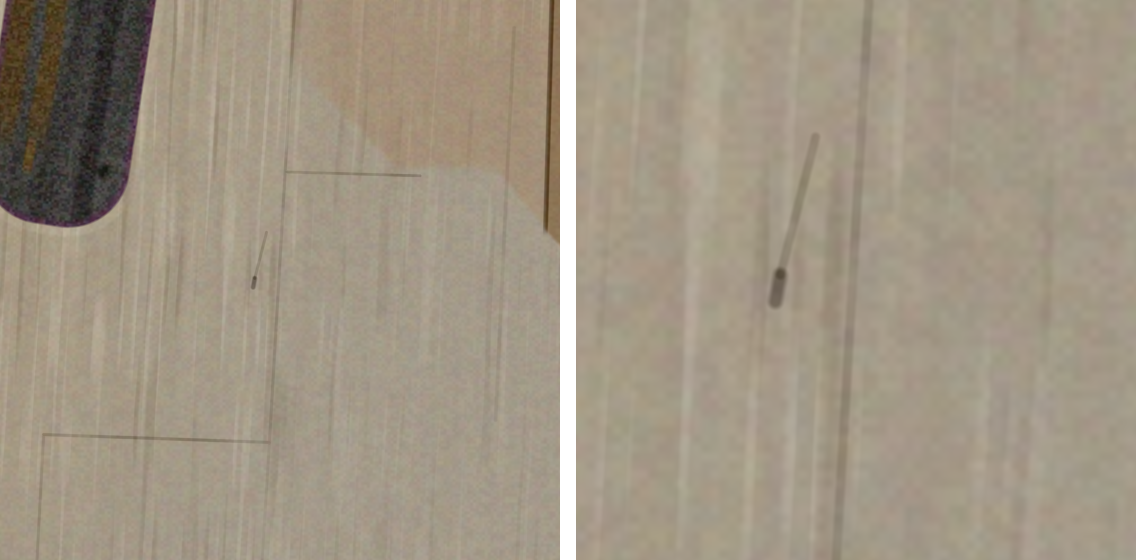
Left, the full canvas; right, a detail of the centre.
A three.js fragment shader for this texture:

```glsl
// Pale wood plank floor with slanted grain, thin seams and a dark rounded object in the corner
varying vec2 vUv;

float hash(vec2 p) {
  return fract(sin(dot(p, vec2(127.1, 311.7))) * 43758.5453);
}

float noise(vec2 p) {
  vec2 i = floor(p);
  vec2 f = fract(p);
  f = f * f * (3.0 - 2.0 * f);
  return mix(mix(hash(i), hash(i + vec2(1.0, 0.0)), f.x),
             mix(hash(i + vec2(0.0, 1.0)), hash(i + vec2(1.0, 1.0)), f.x), f.y);
}

float fbm(vec2 p) {
  float sum = 0.0;
  float amp = 0.5;
  for (int i = 0; i < 3; i++) {
    sum += amp * noise(p);
    p = p * 2.0 + 17.3;
    amp *= 0.5;
  }
  return sum / 0.875;
}

// Independent noise per channel, centred on zero
vec3 colourNoise(vec2 p) {
  return vec3(noise(p), noise(p + 41.0), noise(p + 83.0)) - 0.5;
}

float segment(vec2 p, vec2 a, vec2 b) {
  vec2 ab = b - a;
  return length(p - a - ab * clamp(dot(p - a, ab) / dot(ab, ab), 0.0, 1.0));
}

float stroke(vec2 p, vec2 a, vec2 b, float width) {
  return 1.0 - smoothstep(width * 0.3, width, segment(p, a, b));
}

float band(float x, float centre, float halfWidth) {
  return 1.0 - smoothstep(halfWidth * 0.4, halfWidth, abs(x - centre));
}

float roundedBox(vec2 p, vec2 halfSize, float radius) {
  vec2 q = abs(p) - halfSize + radius;
  return length(max(q, 0.0)) + min(max(q.x, q.y), 0.0) - radius;
}

// Long streaks along the boards: soft tone, pale pores and dark lines
float woodGrain(vec2 p) {
  float across = p.x + 0.055 * (1.0 - p.y) + 0.012 * (fbm(p * vec2(4.0, 3.0)) - 0.5);
  float tone = fbm(vec2(across * 38.0, p.y * 1.6)) - 0.5;
  float fine = noise(vec2(across * 125.0, p.y * 5.0));
  float pale = smoothstep(0.62, 0.95, fine);
  float dark = smoothstep(0.68, 0.95, noise(vec2(across * 95.0 + 31.0, p.y * 4.0)));
  float strength = mix(1.0, 0.5, smoothstep(0.35, 0.75, p.x))
                 * mix(0.7, 1.0, smoothstep(0.1, 0.5, p.y));
  return strength * (0.045 * tone + 0.055 * pale - 0.065 * dark);
}

float seams(vec2 p) {
  float lines = 0.75 * stroke(p, vec2(0.527, 1.0), vec2(0.481, 0.208), 0.0042);
  lines = max(lines, 0.4 * stroke(p, vec2(0.481, 0.208), vec2(0.468, 0.0), 0.004));
  lines = max(lines, stroke(p, vec2(0.511, 0.693), vec2(0.75, 0.686), 0.0038));
  lines = max(lines, stroke(p, vec2(0.078, 0.224), vec2(0.481, 0.210), 0.0042));
  lines = max(lines, 0.6 * stroke(p, vec2(0.078, 0.224), vec2(0.066, 0.0), 0.004));
  lines = max(lines, 0.4 * stroke(p, vec2(0.918, 0.95), vec2(0.885, 0.25), 0.005));
  return lines * (0.55 + 0.7 * noise(p * 28.0));
}

vec3 floorColour(vec2 p) {
  vec3 creamWood = vec3(0.650, 0.598, 0.512);
  vec3 greyWood = vec3(0.640, 0.602, 0.537);
  vec3 tanWood = vec3(0.638, 0.558, 0.465);
  float down = 1.0 - p.y;
  vec3 col = mix(creamWood, greyWood, smoothstep(-0.15, 0.6, p.x * 0.8 + down * 0.5 - 0.3));

  // Warm shade above a stepped diagonal edge
  float edge = min(p.x - 0.41, 0.30) + 1.2 * max(p.x - 0.885, 0.0);
  float warm = smoothstep(-0.012, 0.012, edge - down) * smoothstep(0.48, 0.62, p.x);
  col = mix(col, tanWood, warm * 0.9);

  col += woodGrain(p) * vec3(0.95, 1.0, 1.05);
  col -= 0.11 * seams(p);
  col -= 0.20 * stroke(p, vec2(0.452, 0.487), vec2(0.455, 0.503), 0.006);
  col -= 0.09 * stroke(p, vec2(0.455, 0.503), vec2(0.476, 0.585), 0.004);

  // Upright board at the right border
  float boardSide = p.x - 0.973 - 0.028 * (p.y - 0.585);
  float boardMask = smoothstep(-0.002, 0.003, boardSide) * smoothstep(0.0, 0.012, p.y + p.x - 1.557);
  col = mix(col, vec3(0.54, 0.44, 0.32), boardMask * 0.85);
  col -= 0.22 * band(boardSide, 0.001, 0.006) * smoothstep(0.575, 0.60, p.y);
  return col + colourNoise(p * 75.0) * 0.032 + (noise(p * 190.0) - 0.5) * 0.035;
}

// q.x runs across the object, q.y down along it
vec3 objectColour(vec2 q, float dist) {
  float across = q.x + 0.008 * (noise(q * vec2(20.0, 12.0)) - 0.5);
  float fade = 1.0 - smoothstep(0.20, 0.31, q.y);
  vec3 col = mix(vec3(0.20, 0.19, 0.18), vec3(0.29, 0.29, 0.28), noise(vec2(across * 48.0, q.y * 3.0)));
  col = mix(col, vec3(0.31, 0.23, 0.12), fade * (1.0 - smoothstep(-0.092, -0.070, across)));
  col = mix(col, vec3(0.34, 0.25, 0.11), 0.8 * fade * band(across, -0.042, 0.025));
  col = mix(col, vec3(0.44, 0.31, 0.10), 0.6 * band(across, -0.047, 0.012) * band(q.y, 0.29, 0.04));
  col = mix(col, vec3(0.14, 0.13, 0.13), 0.7 * band(across, 0.058, 0.024));
  col = mix(col, vec3(0.10, 0.09, 0.09), 0.8 * band(length(q - vec2(0.086, 0.295)), 0.0, 0.017));
  col = mix(col, vec3(0.33, 0.20, 0.29), 0.8 * smoothstep(-0.018, -0.003, dist));
  return col + (noise(q * 210.0) - 0.5) * 0.13 + colourNoise(q * 100.0) * 0.05;
}

void main() {
  vec2 p = vUv;
  vec2 axis = vec2(-0.153, -0.988);
  vec2 offset = p - vec2(0.145, 1.0);
  vec2 q = vec2(dot(offset, vec2(-axis.y, axis.x)), dot(offset, axis));
  float dist = roundedBox(q - vec2(0.0, 0.003), vec2(0.132, 0.403), 0.11);

  vec3 col = floorColour(p) + 0.03 * band(dist, 0.008, 0.012);
  col = mix(objectColour(q, dist), col, smoothstep(-0.003, 0.003, dist));
  gl_FragColor = vec4(clamp(col, 0.0, 1.0), 1.0);
}
```
